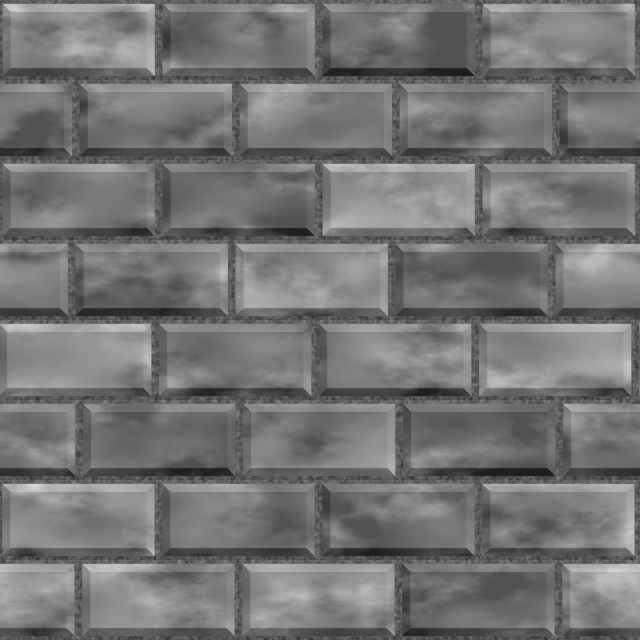
Write a Shadertoy shader that draws this texture.

```glsl
// Grey bevelled brick wall in running bond, four bricks across and eight rows.
// Each brick is a box distance split into four lit bevels and a cloudy face;
// per-brick gradient noise stains the stone, finer tiling noise grains the mortar.

const float COLS = 4.0;
const float ROWS = 8.0;
// Lengths below are in row heights.
const float MORTAR_HALF = 0.048;
const float BEVEL = 0.100;
// Sideways drift of each row, bottom to top, in brick lengths.
const float ROW_DRIFT[8] = float[8](-0.010, -0.010, -0.005, -0.030,
                                    -0.052, -0.008, -0.026, -0.008);
// Stone shades and the light added on each bevel.
const float STONE = 0.482;
const float TONE_SPREAD = 0.20;
const float STAIN = 0.22;
const float CLOUD = 0.25;
const float LIGHT_TOP = 0.10;
const float LIGHT_BOTTOM = -0.20;
const float LIGHT_RIGHT = 0.045;
const float LIGHT_LEFT = -0.10;
const vec2 CLOUD_SCALE = vec2(0.85, 1.6);
// Mortar shade, grain, and its share of the bevel light.
const float MORTAR = 0.365;
const float GRAIN = 0.15;
const float GRAIN_CELLS = 112.0;
const float MORTAR_LIGHT = 0.22;

// Integer hash of a lattice point, two values in 0..1.
vec2 hash2(vec2 cell) {
    uvec2 v = uvec2(ivec2(cell)) * 1664525u + 12345u;
    v.x += v.y * 1664525u;
    v.y += v.x * 1664525u;
    v ^= v >> 16u;
    v.x += v.y * 1664525u;
    v.y += v.x * 1664525u;
    v ^= v >> 16u;
    return vec2(v & 65535u) / 65535.0;
}

// Contribution of one lattice corner with a random unit gradient.
float corner(vec2 cell, vec2 offset, float period) {
    float angle = 6.28319 * hash2(mod(cell, period)).x;
    return dot(vec2(cos(angle), sin(angle)), offset);
}

// Gradient noise that repeats after the given number of cells.
float gradientNoise(vec2 p, float period) {
    vec2 i = floor(p), f = p - i;
    vec2 u = f * f * f * (f * (f * 6.0 - 15.0) + 10.0);
    vec2 e = vec2(1.0, 0.0);
    float low = mix(corner(i, f, period), corner(i + e, f - e, period), u.x);
    float high = mix(corner(i + e.yx, f - e.yx, period),
                     corner(i + 1.0, f - 1.0, period), u.x);
    return mix(low, high, u.y);
}

float fbm(vec2 p, float period) {
    float sum = 0.0, amplitude = 1.0;
    for (int octave = 0; octave < 5; octave++) {
        sum += amplitude * gradientNoise(p, period);
        p *= 2.0;
        period *= 2.0;
        amplitude *= 0.5;
    }
    return sum;
}

// Cloudy stone shade: own tone, broad stain, and patches of finer cloud.
float stoneShade(vec2 p, vec2 brick) {
    vec2 seed = hash2(brick + 31.0);
    vec2 q = p * CLOUD_SCALE + 20.0 + 200.0 * seed;
    float stain = gradientNoise(q, 1024.0);
    float patches = smoothstep(-0.25, 0.25, gradientNoise(q + 57.3, 1024.0));
    float cloud = fbm(q * 1.9 + 11.7, 1024.0) * mix(0.15, 1.0, patches);
    float tone = hash2(brick + 73.0).y - 0.5;
    float shade = STONE + TONE_SPREAD * tone + STAIN * stain + CLOUD * cloud;
    return clamp(shade, 0.32, 0.73);
}

float mortarShade(vec2 uv) {
    float coarse = gradientNoise(uv * GRAIN_CELLS, GRAIN_CELLS);
    float fine = gradientNoise(uv * GRAIN_CELLS * 2.0, GRAIN_CELLS * 2.0);
    return MORTAR + GRAIN * (coarse + 0.7 * fine);
}

void mainImage(out vec4 fragColor, in vec2 fragCoord) {
    vec2 uv = fragCoord / iResolution.xy;
    float aa = 0.65 * ROWS / iResolution.y;

    // Running bond: every other row moves by half a brick.
    float row = min(floor(uv.y * ROWS), ROWS - 1.0);
    float shift = ROW_DRIFT[int(row)] + 0.5 * (1.0 - mod(row, 2.0));
    float along = uv.x * COLS - shift;
    vec2 brick = vec2(mod(floor(along), COLS), row);

    // Brick-centred position and depth inside its sides.
    vec2 halfSize = vec2(0.5 * ROWS / COLS, 0.5);
    vec2 p = (vec2(fract(along), uv.y * ROWS - row) - 0.5) * 2.0 * halfSize;
    vec2 depth = halfSize - MORTAR_HALF - abs(p);
    float edge = min(depth.x, depth.y);

    // Bevel light, mitred where side and top or bottom meet.
    float sideLight = p.x > 0.0 ? LIGHT_RIGHT : LIGHT_LEFT;
    float capLight = p.y > 0.0 ? LIGHT_TOP : LIGHT_BOTTOM;
    float light = mix(sideLight, capLight, smoothstep(-aa, aa, depth.x - depth.y));
    float onBevel = 1.0 - smoothstep(BEVEL - aa, BEVEL + aa, edge);

    // The mitres run on into the mortar, so upright joints end in points.
    float stone = stoneShade(p, brick) + light * onBevel;
    float mortar = mortarShade(uv) + light * MORTAR_LIGHT;
    float shade = mix(mortar, stone, smoothstep(-aa, aa, edge));
    fragColor = vec4(vec3(clamp(shade, 0.0, 1.0)), 1.0);
}
```
